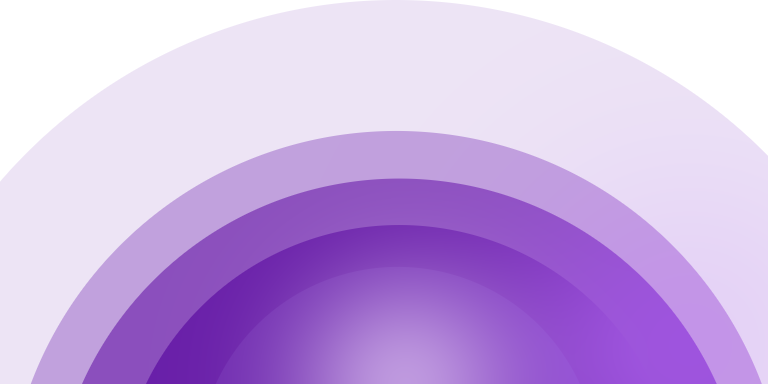
A Shadertoy shader for this background:

```glsl
// Nested violet discs rising from below the lower edge on white.
// Each disc blends from a base colour to a lit one near a glow at the right;
// a pale glow at the bottom centre then brightens the inner discs.

#define VIOLET_POS   vec2(0.797, 0.10)
#define VIOLET_SIZE  0.50
#define PALE_POS     vec2(0.05, 0.0)
#define PALE_SIZE    0.29
#define PALE_AMOUNT  0.65
#define PALE_COLOR   vec3(0.90, 0.82, 0.96)
#define PAPER_COLOR  vec3(1.0)

// Gaussian falloff around a point
float glow(vec2 p, vec2 center, float size) {
    vec2 d = (p - center) / size;
    return exp(-dot(d, d));
}

// Paints an antialiased disc over the colour below
vec3 addDisc(vec3 below, vec2 p, vec2 center, float radius, vec3 discColor) {
    float dist = length(p - center) - radius;
    float coverage = clamp(0.5 - dist * iResolution.y, 0.0, 1.0);
    return mix(below, discColor, coverage);
}

void mainImage(out vec4 fragColor, in vec2 fragCoord) {
    // Height is one unit; x is zero at the middle, y is zero at the bottom
    vec2 p = vec2(fragCoord.x - 0.5 * iResolution.x, fragCoord.y) / iResolution.y;

    float violet = glow(p, VIOLET_POS, VIOLET_SIZE);
    float pale = PALE_AMOUNT * glow(p, PALE_POS, PALE_SIZE);

    // Disc colours, outermost first
    vec3 mist   = mix(vec3(0.930, 0.895, 0.962), vec3(0.895, 0.820, 0.965), violet);
    vec3 lilac  = mix(vec3(0.755, 0.630, 0.865), vec3(0.765, 0.580, 0.910), violet);
    vec3 orchid = mix(vec3(0.545, 0.310, 0.740), vec3(0.620, 0.330, 0.870), violet);
    vec3 indigo = mix(vec3(0.410, 0.120, 0.660), vec3(0.630, 0.340, 0.880), violet);
    vec3 core   = mix(vec3(0.440, 0.170, 0.690), vec3(0.630, 0.360, 0.890), violet);

    // Stack the discs from back to front
    vec3 color = PAPER_COLOR;
    color = addDisc(color, p, vec2(0.031, -0.360), 1.360, mist);
    color = addDisc(color, p, vec2(0.032, -0.358), 1.017, lilac);
    color = addDisc(color, p, vec2(0.040, -0.371), 0.906, mix(orchid, PALE_COLOR, pale));
    color = addDisc(color, p, vec2(0.040, -0.319), 0.733, mix(indigo, PALE_COLOR, pale));
    color = addDisc(color, p, vec2(0.036, -0.216), 0.521, mix(core, PALE_COLOR, pale));

    fragColor = vec4(color, 1.0);
}
```
